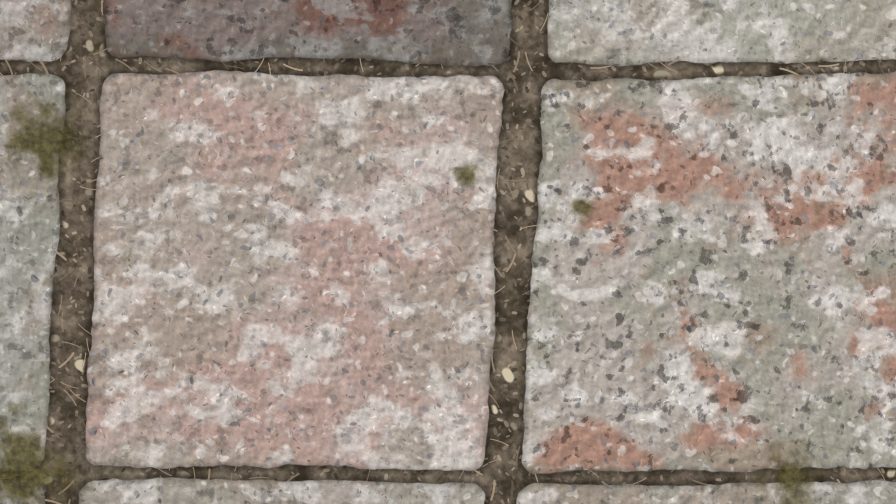
A Shadertoy shader for this texture:

```glsl
// Worn paving slabs in a slightly leaning grid, with debris-filled joints.
// Rounded-box distances with noisy edges form the slabs; layered noise paints
// stains and lichen, and jittered grids scatter flecks, pebbles and twigs.

const vec2 PITCH = vec2(0.872, 0.808);    // slab spacing, in canvas heights
const vec2 JOINT = vec2(0.074, 0.027);    // joint widths
const vec2 ORIGIN = vec2(0.122, 0.056);   // crossing of two joint centres
const float LEAN = 0.054;                 // sideways drift of upright joints
const float CORNER = 0.030;

const vec3 GREY_STONE = vec3(0.66, 0.65, 0.615);
const vec3 PINK_STONE = vec3(0.685, 0.615, 0.585);
const vec3 RUST = vec3(0.64, 0.50, 0.43);
const vec3 DEEP_RED = vec3(0.62, 0.42, 0.36);
const vec3 LICHEN = vec3(0.81, 0.79, 0.77);
const vec3 ALGAE = vec3(0.56, 0.56, 0.505);
const vec3 SLATE_FLECK = vec3(0.45, 0.45, 0.465);
const vec3 SOIL_DARK = vec3(0.22, 0.19, 0.15);
const vec3 SOIL_LIGHT = vec3(0.54, 0.49, 0.43);
const vec3 PEBBLE = vec3(0.78, 0.73, 0.63);
const vec3 STRAW = vec3(0.66, 0.58, 0.49);
const vec3 MOSS = vec3(0.32, 0.295, 0.18);

// Redness, wear and brightness of each slab, bottom row first
const vec3 SLABS[9] = vec3[9](
    vec3(0.1, 0.5, 0.90), vec3(0.5, 0.4, 0.99), vec3(0.4, 0.5, 0.99),
    vec3(0.0, 0.4, 0.95), vec3(1.0, 0.25, 1.03), vec3(0.4, 1.0, 1.02),
    vec3(0.6, 0.5, 0.92), vec3(1.0, 0.8, 0.72), vec3(0.1, 0.2, 1.03));

// Moss clumps: centre and radius
const vec3 CLUMPS[5] = vec3[5](
    vec3(0.09, 0.72, 0.11), vec3(0.03, 0.06, 0.17), vec3(1.57, 0.05, 0.09),
    vec3(0.93, 0.65, 0.040), vec3(1.16, 0.58, 0.045));

float hash(vec2 p) {
    return fract(sin(dot(p, vec2(127.1, 311.7))) * 43758.55);
}

float noise(vec2 p) {
    vec2 i = floor(p), f = fract(p);
    f = f * f * (3.0 - 2.0 * f);
    return mix(mix(hash(i), hash(i + vec2(1, 0)), f.x),
               mix(hash(i + vec2(0, 1)), hash(i + vec2(1, 1)), f.x), f.y);
}

float fbm(vec2 p) {
    float sum = 0.0, amp = 0.5;
    for (int i = 0; i < 5; i++) {
        sum += amp * noise(p);
        p = mat2(1.6, 1.2, -1.2, 1.6) * p + 7.3;
        amp *= 0.5;
    }
    return sum / 0.97;
}

// Randomly turned capsules on a jittered grid; halfLength 0 gives round dots.
// Returns coverage and a random shade.
vec2 scatter(vec2 p, float scale, float density, float halfLength, float radius, float seed) {
    vec2 g = p * scale, result = vec2(0.0);
    float soft = 0.7 * scale / iResolution.y + 0.1 * radius;
    for (int j = -1; j <= 1; j++)
    for (int i = -1; i <= 1; i++) {
        vec2 cell = floor(g) + vec2(i, j);
        float pick = hash(cell + seed), size = hash(cell + seed + 3.7);
        vec2 d = g - cell - 0.5 - 0.8 * (vec2(hash(cell + seed + 9.1), hash(cell + seed + 6.3)) - 0.5);
        float a = 6.283 * hash(cell + seed + 5.3);
        d = mat2(cos(a), sin(a), -sin(a), cos(a)) * d;
        d.y += 0.35 * halfLength * d.x * d.x;
        d.x -= clamp(d.x, -halfLength, halfLength);
        d.y *= 1.0 + 0.4 * size;
        float edge = length(d) - radius * (0.3 + 0.7 * size * size);
        float cover = step(pick, density) * (1.0 - smoothstep(-soft, soft, edge));
        if (cover > result.x) result = vec2(cover, hash(cell + seed + 1.9));
    }
    return result;
}

vec3 soilColour(vec2 p, float gap) {
    vec3 c = mix(SOIL_DARK, SOIL_LIGHT, smoothstep(0.2, 0.85, 0.6 * fbm(p * 22.0) + 0.4 * fbm(p * 95.0)));
    vec2 grit = scatter(p, 70.0, 0.6, 0.15, 0.38, 11.0);
    c = mix(c, SOIL_LIGHT * (0.4 + 0.9 * grit.y), 0.75 * grit.x);
    c *= mix(0.68, 1.05, smoothstep(-0.004, 0.016, gap));
    vec2 twig = scatter(p, 27.0, 0.55, 0.5, 0.09, 23.0);
    c = mix(c, STRAW * (0.55 + 0.6 * twig.y), 0.85 * twig.x);
    vec2 stone = scatter(p, 25.0, 0.22, 0.08, 0.42, 37.0);
    return mix(c, PEBBLE * (0.65 + 0.45 * stone.y), stone.x * smoothstep(0.002, 0.012, gap));
}

vec3 slabColour(vec2 p, vec3 slab, float depth) {
    vec2 warped = p + 0.05 * vec2(fbm(p * 8.0), fbm(p * 8.0 + 19.0));
    vec2 ragged = p + 0.010 * vec2(noise(p * 75.0), noise(p * 75.0 + 31.0));
    float blotch = fbm(warped * 9.0 + 4.0), crust = fbm(warped * vec2(19.0, 25.0));
    vec3 c = mix(GREY_STONE, PINK_STONE, slab.x);
    c = mix(c, mix(RUST, DEEP_RED, slab.x), slab.y * 0.75 * smoothstep(0.47, 0.64, blotch));
    float damp = fbm(p * 6.0 + 31.0) + 0.2 * smoothstep(0.10, 0.0, depth);
    c = mix(c, ALGAE, (0.3 + 0.3 * slab.y) * smoothstep(0.48, 0.68, damp));
    float cover = 0.7 * crust + 0.3 * fbm(p * 5.0 + 57.0);
    c = mix(c, LICHEN, (0.65 + 0.15 * slab.y) * smoothstep(0.51, 0.63, cover));
    // Embedded chips, pale spots and dark pits
    vec2 chip = scatter(ragged, 38.0, 0.28, 0.05, 0.30, 51.0);
    c = mix(c, SLATE_FLECK * (0.85 + 0.4 * chip.y), 0.6 * chip.x);
    vec2 spot = scatter(ragged, 34.0, 0.38, 0.06, 0.36, 67.0);
    c = mix(c, LICHEN * (0.92 + 0.12 * spot.y), 0.65 * spot.x);
    vec2 fleck = scatter(ragged, 85.0, 0.30, 0.1, 0.36, 83.0);
    c = mix(c, c * (0.72 + 0.5 * fleck.y), fleck.x);
    c *= 1.0 - (0.1 + 0.25 * slab.y) * smoothstep(0.61, 0.76, fbm(p * 48.0 + 8.0));
    // Raking light over the grain, then worn edges
    float relief = fbm(p * 55.0) - fbm(p * 55.0 + vec2(-0.3, 0.35));
    c *= 1.0 + 0.42 * relief + 0.16 * (fbm(p * 150.0) - 0.5);
    return c * slab.z * mix(0.80, 1.0, smoothstep(-0.002, 0.012, depth));
}

void mainImage(out vec4 fragColor, in vec2 fragCoord) {
    vec2 p = fragCoord / iResolution.y;

    // Slab index and signed distance to its ragged outline
    vec2 grid = (p - ORIGIN - vec2(LEAN * p.y, 0.006 * sin(p.x * 4.0))) / PITCH;
    vec2 id = floor(grid);
    vec2 box = abs((fract(grid) - 0.5) * PITCH) - 0.5 * (PITCH - JOINT) + CORNER;
    float d = length(max(box, 0.0)) + min(max(box.x, box.y), 0.0) - CORNER;
    d += 0.024 * (fbm(p * 9.0) - 0.5) + 0.003 * (noise(p * 70.0) - 0.5);

    ivec2 slot = ivec2(clamp(id + 1.0, 0.0, 2.0));
    vec3 slab = slabColour(p, SLABS[slot.y * 3 + slot.x], -d);
    float edge = 1.0 / iResolution.y;
    vec3 colour = mix(slab, soilColour(p, d), smoothstep(-edge, edge, d));

    // Moss creeping over slabs and joints
    float moss = 0.0;
    for (int i = 0; i < 5; i++)
        moss = max(moss, 1.0 - length(p - CLUMPS[i].xy) / CLUMPS[i].z);
    moss = smoothstep(0.42, 0.80, 0.55 * moss + 0.65 * fbm(p * 32.0));
    colour = mix(colour, MOSS * (0.5 + fbm(p * 110.0)), 0.85 * moss);

    fragColor = vec4(clamp(colour, 0.0, 1.0), 1.0);
}
```
